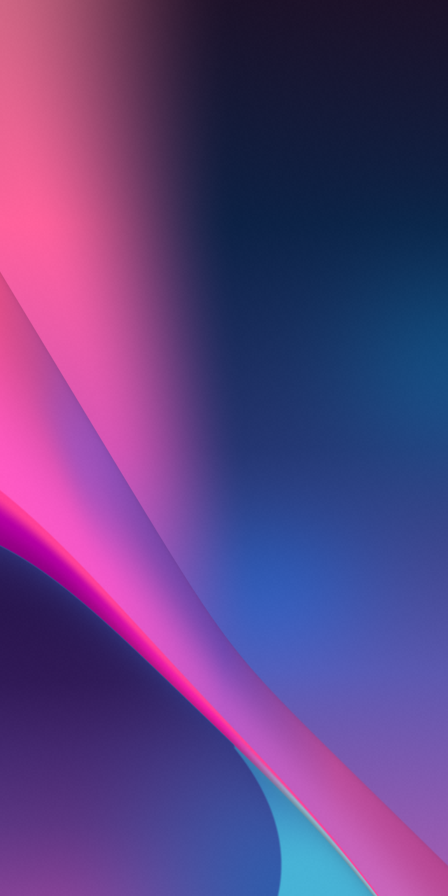
A Shadertoy shader for this background:

```glsl
// Silky abstract wallpaper: a dusk gradient behind a translucent pane, a neon ribbon and a dark lobe.
// Each boundary is a height curve over x; the layers are shaded with colour ramps
// and exponential rims, then composited from back to front.

const vec3 TEAL_GLOW = vec3(-0.03, 0.12, 0.13);
const vec3 BLUE_GLOW = vec3(-0.08, 0.07, 0.13);
const vec3 VIOLET    = vec3(0.62, 0.34, 0.78);
const vec3 HOT_PINK  = vec3(1.00, 0.25, 0.60);
const vec3 MAGENTA   = vec3(0.72, 0.00, 0.64);
const vec3 PALE_CYAN = vec3(0.56, 0.72, 0.80);
const vec3 CYAN      = vec3(0.28, 0.70, 0.84);
const vec3 DEEP_BLUE = vec3(0.19, 0.36, 0.67);
const vec3 RIM_BLUE  = vec3(0.19, 0.23, 0.52);
const float RIDGE_KNEE = 0.51;
const float RIDGE_BEND = 0.34;
const float RIBBON_THICKNESS = 0.062;
const float GRAIN = 0.008;

float hash(vec2 p) {
    return fract(sin(dot(p, vec2(12.9898, 78.233))) * 43758.5453);
}

// Five evenly spaced colour stops over t in 0..1
vec3 ramp(vec3 a, vec3 b, vec3 c, vec3 d, vec3 e, float t) {
    t = clamp(t, 0.0, 1.0) * 4.0;
    vec3 col = mix(a, b, min(t, 1.0));
    col = mix(col, c, clamp(t - 1.0, 0.0, 1.0));
    col = mix(col, d, clamp(t - 2.0, 0.0, 1.0));
    return mix(col, e, clamp(t - 3.0, 0.0, 1.0));
}

float glow(vec2 p, vec2 center, vec2 radius) {
    vec2 q = (p - center) / radius;
    return exp(-dot(q, q));
}

// Boundary curves: height as a function of x
float ridgeHeight(float x) {
    float softStep = 0.05 * log(1.0 + exp((x - RIDGE_KNEE) / 0.05));
    return 0.697 - 0.83 * x + RIDGE_BEND * softStep;
}

float ribbonHeight(float x) {
    float sag = sin(3.7 * x);
    return 0.453 - 0.40 * x - 0.16 * x * x - 0.016 * sag * sag;
}

// Dusk gradient: pink on the left, navy and blue on the right
vec3 backdrop(vec2 p) {
    vec3 warm = ramp(vec3(0.60, 0.38, 0.80), vec3(0.50, 0.36, 0.80), vec3(0.84, 0.33, 0.71),
                     vec3(1.00, 0.38, 0.61), vec3(0.82, 0.40, 0.52), p.y);
    vec3 cool = ramp(vec3(0.66, 0.36, 0.70), vec3(0.36, 0.34, 0.68), vec3(0.15, 0.20, 0.43),
                     vec3(0.05, 0.13, 0.27), vec3(0.11, 0.07, 0.16), p.y);
    cool += BLUE_GLOW * glow(p, vec2(0.60, 0.34), vec2(0.25, 0.10));
    cool += TEAL_GLOW * glow(p, vec2(1.03, 0.59), vec2(0.30, 0.13));
    float center = mix(0.43, 0.25, smoothstep(0.30, 1.0, p.y));
    float spread = mix(0.15, 0.28, smoothstep(0.40, 1.0, p.y));
    return mix(warm, cool, smoothstep(center - spread, center + spread, p.x));
}

// Translucent pane between the ribbon (v = 0) and the ridge (v = 1)
vec3 pane(vec2 p, float v) {
    vec3 upper = ramp(vec3(0.87, 0.30, 0.53), vec3(0.53, 0.28, 0.66), vec3(0.43, 0.28, 0.68),
                      vec3(0.73, 0.30, 0.61), vec3(0.72, 0.28, 0.58), p.x);
    vec3 lower = ramp(vec3(1.00, 0.35, 0.76), vec3(0.95, 0.34, 0.79), vec3(0.72, 0.35, 0.78),
                      vec3(0.78, 0.38, 0.73), vec3(0.80, 0.42, 0.74), p.x);
    vec3 col = mix(lower, upper, smoothstep(0.05, 0.95, v));
    float fold = smoothstep(0.0, 0.09, p.x - 0.05 - 0.8 * max(0.55 - p.y, 0.0));
    return mix(col, VIOLET, 0.6 * fold * glow(p, vec2(0.17, 0.48), vec2(0.14, 0.09)));
}

// Magenta band with a hot upper rim, paling into cyan to the right
vec3 ribbon(float x, float depth) {
    vec3 body = mix(MAGENTA, vec3(0.96, 0.12, 0.66), smoothstep(0.10, 0.45, x));
    body = mix(body, PALE_CYAN, smoothstep(0.48, 0.68, x));
    body *= 1.0 - 0.2 * smoothstep(0.4, 1.0, depth);
    return mix(HOT_PINK, body, smoothstep(0.10, 0.50, depth));
}

vec3 lobe(vec2 p, float below) {
    vec3 col = ramp(vec3(0.52, 0.26, 0.59), vec3(0.36, 0.21, 0.51), vec3(0.27, 0.16, 0.44),
                    vec3(0.19, 0.10, 0.34), vec3(0.16, 0.08, 0.30), p.y / 0.32);
    col = mix(col, DEEP_BLUE, smoothstep(0.10, 0.65, p.x) * smoothstep(0.30, 0.0, p.y));
    return mix(col, RIM_BLUE, 0.7 * exp(-max(below, 0.0) / 0.025));
}

void mainImage(out vec4 fragColor, in vec2 fragCoord) {
    vec2 p = fragCoord / iResolution.xy;
    float soft = 1.6 / iResolution.y;

    float ridge = ridgeHeight(p.x);
    float ribbonTop = ribbonHeight(p.x);
    float thickness = RIBBON_THICKNESS * exp(-p.x / 0.42);
    float ribbonBase = ribbonTop - thickness;

    // Backdrop and pane, with a fine shaded crease along the ridge
    vec3 col = backdrop(p);
    float v = (p.y - ribbonTop) / (ridge - ribbonTop);
    vec3 paneColor = pane(p, v) * (1.0 - 0.08 * exp(-abs(ridge - p.y) / 0.006));
    col = mix(col, paneColor, smoothstep(-soft, soft, ridge - p.y));

    // Ribbon, then the cyan wedge beneath it
    float depth = (ribbonTop - p.y) / thickness;
    col = mix(col, ribbon(p.x, depth), smoothstep(-soft, soft, ribbonTop - p.y));
    float below = ribbonBase - p.y;
    vec3 wedge = mix(CYAN, DEEP_BLUE, smoothstep(0.03, 0.19, p.y));
    wedge = mix(wedge, vec3(0.25, 0.55, 0.68), 0.6 * exp(-max(below, 0.0) / 0.012));
    col = mix(col, wedge, smoothstep(-soft, soft, below));

    // Dark lobe with a rounded right side
    float rise = min(p.y - 0.035, 0.13);
    float lobeSide = 0.628 - 6.2 * rise * rise - p.x;
    float lobeMask = smoothstep(-soft, soft, below) * smoothstep(-2.0 * soft, 2.0 * soft, lobeSide);
    col = mix(col, lobe(p, below), lobeMask);

    col += GRAIN * (hash(floor(p * vec2(256.0, 512.0))) - 0.5);
    fragColor = vec4(clamp(col, 0.0, 1.0), 1.0);
}
```
